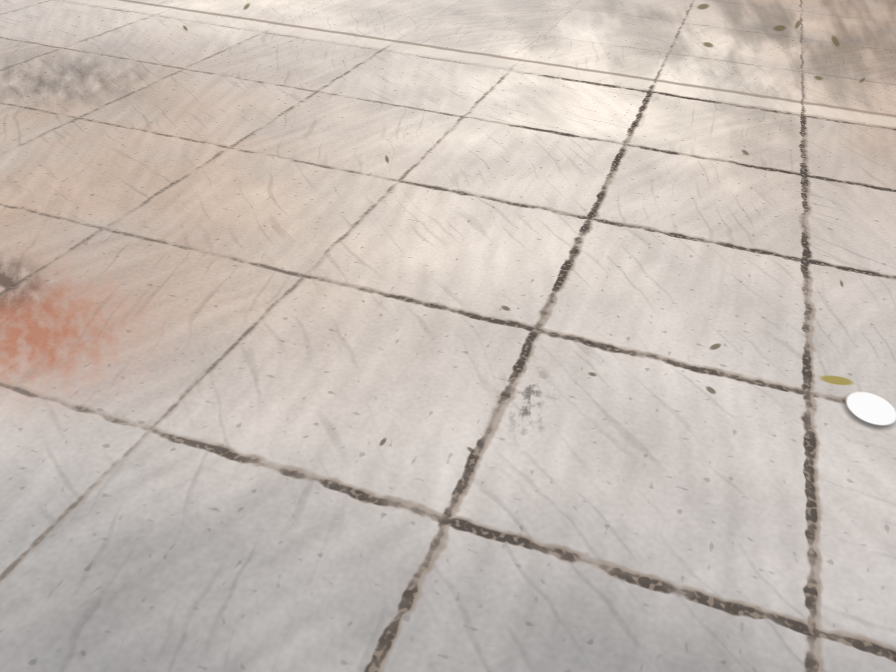
Give the GLSL for this texture, as a WebGL 1 fragment shader.

```glsl
precision highp float;
uniform vec2 u_resolution;

const vec3 COOL_STONE = vec3(0.67, 0.66, 0.655);
const vec3 PALE_STONE = vec3(0.82, 0.79, 0.77);
const vec3 SUNLIT = vec3(0.97, 0.925, 0.875);
const vec3 TAN_DUST = vec3(0.75, 0.665, 0.60);
const vec3 JOINT_DARK = vec3(0.34, 0.31, 0.29);
const vec3 JOINT_GRIT = vec3(0.61, 0.55, 0.50);
const vec3 RUST = vec3(0.72, 0.47, 0.37);
const vec3 LEAF = vec3(0.42, 0.38, 0.27);

float hash(vec2 c) {
  return fract(sin(dot(c, vec2(127.1, 311.7))) * 43758.5);
}

vec2 gradientAt(vec2 c) {
  float angle = 6.2832 * hash(c);
  return vec2(cos(angle), sin(angle));
}

float gradientNoise(vec2 p) {
  vec2 i = floor(p), f = fract(p);
  vec2 s = f * f * f * (f * (f * 6.0 - 15.0) + 10.0);
  vec2 e = vec2(1.0, 0.0);
  float low = mix(dot(gradientAt(i), f), dot(gradientAt(i + e), f - e), s.x);
  float high = mix(dot(gradientAt(i + e.yx), f - e.yx), dot(gradientAt(i + 1.0), f - 1.0), s.x);
  return mix(low, high, s.y);
}

float fbm(vec2 p) {
  float sum = 0.0, gain = 1.0;
  for (int i = 0; i < 4; i++) {
    sum += gain * gradientNoise(p);
    p = p * 2.03 + 17.3;
    gain *= 0.5;
  }
  return sum;
}

vec2 rotate(vec2 p, float angle) {
  float c = cos(angle), s = sin(angle);
  return vec2(c * p.x + s * p.y, c * p.y - s * p.x);
}

// Canvas position to slab grid; whole numbers are joints
vec2 slabPoint(vec2 p) {
  vec3 depth = vec3(-0.0962, 0.3133, 1.0);
  vec3 across = vec3(0.3766, 0.3716, 0.2257) - p.x * depth;
  vec3 up = vec3(-0.1554, 0.4140, 0.3611) - p.y * depth;
  vec3 h = cross(across, up);
  return h.xy / h.z;
}

float glow(vec2 p, vec2 center, vec2 radius) {
  vec2 q = (p - center) / radius;
  return exp(-dot(q, q));
}

float line(float dist, float halfWidth, float blur) {
  float cover = 1.0 - smoothstep(halfWidth - blur, halfWidth + blur, dist);
  return cover * clamp(1.6 * halfWidth / blur, 0.0, 1.0);
}

float ellipse(vec2 p, vec2 center, vec2 radius, float angle, float blur) {
  vec2 q = rotate(p - center, angle) / radius;
  return 1.0 - smoothstep(-blur, blur, (length(q) - 1.0) * min(radius.x, radius.y));
}

// Worn seam: x is the gritty groove, y its broken dark core
vec2 seam(float coord, vec2 g, float strength, float blur) {
  float offset = fract(coord + 0.5) - 0.5;
  float ragged = gradientNoise(g * 13.0) + 0.5 * gradientNoise(g * 37.0);
  float patchy = smoothstep(-0.45, 0.3, gradientNoise(g * 3.1 + 8.0) + 0.5 * ragged);
  float groove = line(abs(offset), 0.018 * strength * (1.0 + 0.8 * ragged), blur + 0.006);
  float core = line(abs(offset + 0.006), 0.011 * strength * (0.5 + patchy + 0.5 * ragged), blur + 0.002);
  return strength * vec2(groove * (0.55 + 0.3 * patchy), core * mix(0.2, 1.0, patchy));
}

void main() {
  vec2 p = gl_FragCoord.xy / u_resolution * vec2(1.3333, 1.0);
  float px = 1.0 / u_resolution.y;
  vec2 g = slabPoint(p);
  vec2 blur = abs(slabPoint(p + vec2(px, 0.0)) - g) + abs(slabPoint(p + vec2(0.0, px)) - g);
  blur *= 0.8;
  float detail = 1.0 - smoothstep(0.012, 0.06, blur.y);
  float cloud = fbm(g * 1.7);
  float rough = fbm(p * 45.0);

  // Light falling over the pavement
  vec3 color = mix(COOL_STONE, PALE_STONE, smoothstep(-0.02, 0.5, p.y + 0.12 * p.x + 0.12 * cloud));
  float dust = glow(p, vec2(1.3, 0.96), vec2(0.3, 0.27)) + 0.75 * glow(p, vec2(0.15, 0.74), vec2(0.4, 0.2))
             + 0.35 * glow(p, vec2(0.4, 0.6), vec2(0.3, 0.2));
  color = mix(color, TAN_DUST, clamp(dust * (1.0 + 0.7 * cloud), 0.0, 0.95));
  float sun = 0.95 * glow(p, vec2(0.93, 0.88), vec2(0.28, 0.1))
            + 0.9 * glow(p, vec2(0.38, 1.0), vec2(0.2, 0.05))
            + 0.5 * glow(p, vec2(0.74, 0.7), vec2(0.4, 0.22));
  color = mix(color, SUNLIT, clamp(sun * (1.0 + 0.5 * cloud), 0.0, 1.0));
  float branches = smoothstep(-0.15, 0.4, fbm(rotate(p, 0.5) * vec2(16.0, 7.0)));
  color *= 1.0 - 0.24 * branches * glow(p, vec2(1.2, 0.98), vec2(0.3, 0.16));

  // Slab tone, grain and crossing tool marks
  float tone = hash(floor(g) + 3.7);
  vec2 combed = rotate(g, 1.6 * (tone - 0.5)) + 0.04 * cloud;
  float marks = gradientNoise(combed * vec2(17.0, 2.0) + tone * 40.0);
  float scratches = smoothstep(0.2, 0.55, gradientNoise(rotate(combed, 0.7) * vec2(30.0, 2.2)));
  color += 0.04 * (tone - 0.5) + 0.045 * cloud + 0.02 * rough;
  color += detail * (0.05 * marks + 0.03 * gradientNoise(g * 55.0));
  color *= 1.0 - 0.07 * scratches * detail;
  float pits = smoothstep(0.38, 0.58, gradientNoise(g * 31.0 + 9.0)) * detail;
  color *= 1.0 - 0.14 * pits;

  // Rust stain, soil and gravel
  float stain = glow(p, vec2(0.03, 0.51), vec2(0.15, 0.08)) * (0.75 + 0.6 * rough);
  color = mix(color, RUST, clamp(stain, 0.0, 0.8));
  float soil = glow(p, vec2(0.0, 0.58), vec2(0.05, 0.03)) + 0.45 * glow(p, vec2(0.09, 0.88), vec2(0.15, 0.04));
  color = mix(color, JOINT_DARK, clamp(soil * (0.6 + rough), 0.0, 0.65));

  // Joints fade to the left and behind the curb
  vec2 bent = g + 0.014 * vec2(gradientNoise(g * 6.0), gradientNoise(g * 6.0 + 31.0));
  float behind = 1.0 - 0.5 * smoothstep(4.0, 4.2, g.y);
  float columnWear = mix(0.5, 1.0, smoothstep(0.3, 0.8, g.x)) * behind;
  float rowWear = mix(0.55, 1.0, smoothstep(-0.6, 1.0, g.x + 0.4 * cloud)) * behind;
  vec2 columns = seam(bent.x, g, columnWear, blur.x);
  vec2 rows = seam(bent.y, g + 19.0, rowWear, blur.y);
  vec2 gaps = max(columns, rows);
  float curbTop = line(abs(bent.y - 4.14), 0.09, blur.y);
  float curbGap = line(abs(bent.y - 4.27), 0.025, blur.y);
  color = mix(color, SUNLIT, 0.4 * curbTop);
  color = mix(color, JOINT_GRIT, max(gaps.x, 0.7 * curbGap));
  float grit = smoothstep(0.0, 0.4, gradientNoise(g * 52.0 + 5.0)) * detail;
  color = mix(color, mix(JOINT_DARK, JOINT_GRIT, 0.8 * grit), 0.95 * gaps.y);

  // Broken patch beside a corner
  float broken = glow(p, vec2(0.785, 0.405), vec2(0.03, 0.055)) * smoothstep(-0.1, 0.5, rough);
  color = mix(color, JOINT_DARK, 0.65 * broken);

  // Scattered leaves and pebbles, denser toward the back
  for (int i = 0; i < 20; i++) {
    float id = float(i);
    float height = sqrt(hash(vec2(id, 2.0)));
    vec2 spot = vec2(1.33 * sqrt(hash(vec2(id, 1.0))), height);
    float size = 0.003 + 0.004 * hash(vec2(id, 4.0));
    float litter = ellipse(p, spot, size * vec2(1.3, 0.6), 3.0 * hash(vec2(id, 5.0)), px);
    color = mix(color, mix(JOINT_DARK, LEAF, height), 0.7 * litter);
  }
  color = mix(color, vec3(0.66, 0.60, 0.36), ellipse(p, vec2(1.245, 0.434), vec2(0.024, 0.006), -0.15, px));

  // White disc with its shadow
  color *= 1.0 - 0.4 * ellipse(p, vec2(1.294, 0.387), vec2(0.041, 0.022), -0.4, 3.0 * px);
  color = mix(color, vec3(0.99), ellipse(p, vec2(1.297, 0.392), vec2(0.040, 0.021), -0.4, px));

  gl_FragColor = vec4(clamp(color, 0.0, 1.0), 1.0);
}
```
